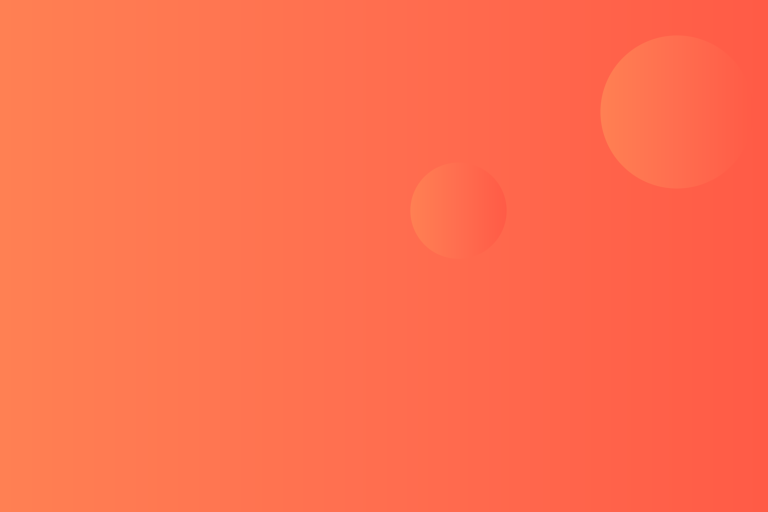
Reproduce this background procedurally as a WebGL 1 fragment shader.

```glsl
precision highp float;
// A warm coral-to-red horizontal gradient with two discs floating on it.
// Each disc repeats the same gradient across its own width, so its left
// side stands out brightly while its right side sinks into the backdrop.

uniform vec2 u_resolution;

const vec3 CORAL = vec3(1.0, 0.502, 0.325);
const vec3 ORANGE_RED = vec3(1.0, 0.430, 0.311);
const vec3 WARM_RED = vec3(1.0, 0.356, 0.275);

// Three-stop gradient, t running from 0 at the left to 1 at the right.
vec3 warmGradient(float t) {
  t = clamp(t, 0.0, 1.0);
  vec3 leftHalf = mix(CORAL, ORANGE_RED, t * 2.0);
  vec3 rightHalf = mix(ORANGE_RED, WARM_RED, t * 2.0 - 1.0);
  return t < 0.5 ? leftHalf : rightHalf;
}

// Lays a gradient-filled disc with a smooth edge over the base colour.
vec3 addDisc(vec3 base, vec2 point, vec2 center, float radius, float pixel) {
  vec2 offset = point - center;
  float edgeDistance = length(offset) - radius;
  float coverage = 1.0 - smoothstep(-0.75 * pixel, 0.75 * pixel, edgeDistance);
  vec3 fill = warmGradient(0.5 + 0.5 * offset.x / radius);
  return mix(base, fill, coverage);
}

void main() {
  // Lengths are measured in canvas heights.
  float pixel = 1.0 / u_resolution.y;
  vec2 point = gl_FragCoord.xy * pixel;

  // Backdrop
  vec3 color = warmGradient(gl_FragCoord.x / u_resolution.x);

  // Small and large discs, anchored to the canvas width
  float aspect = u_resolution.x / u_resolution.y;
  color = addDisc(color, point, vec2(0.597 * aspect, 0.5885), 0.094, pixel);
  color = addDisc(color, point, vec2(0.8815 * aspect, 0.7813), 0.1495, pixel);

  gl_FragColor = vec4(color, 1.0);
}
```
